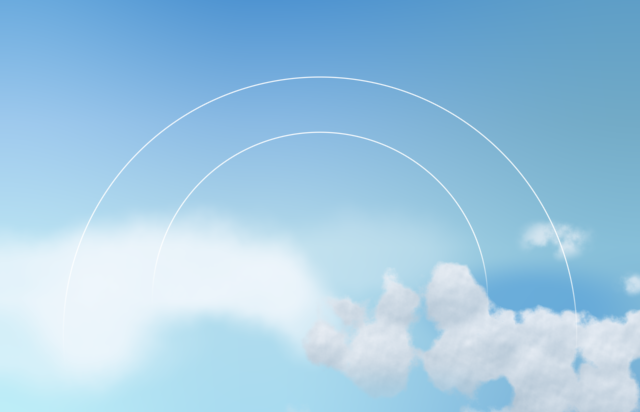
Give the GLSL for this background, as a Shadertoy shader.

```glsl
// Draws a soft blue sky with two thin arcs above a misty cloud and a cumulus bank.

// Arcs: centre heights and radii, in canvas heights
const float OUTER_Y = 0.190;
const float OUTER_RADIUS = 0.623;
const float INNER_Y = 0.272;
const float INNER_RADIUS = 0.407;
const float LINE_HALF_WIDTH = 0.0010;
const float LINE_OPACITY = 0.78;

// Clouds
const vec3 MIST_WHITE = vec3(0.95, 0.97, 0.99);
const vec3 CLOUD_LIGHT = vec3(0.94, 0.95, 0.97);
const vec3 CLOUD_SHADE = vec3(0.69, 0.76, 0.82);
const vec3 GAP_BLUE = vec3(0.37, 0.65, 0.85);
const float LUMP_BLEND = 65.0;
const float BILLOW_DEPTH = 0.085;

// Cumulus lumps: centre and radius
const int LUMP_COUNT = 15;
const vec3 LUMPS[LUMP_COUNT] = vec3[LUMP_COUNT](
    vec3(0.84, 0.25, 0.050), vec3(0.97, 0.26, 0.060), vec3(1.085, 0.27, 0.075),
    vec3(1.21, 0.17, 0.060), vec3(1.35, 0.18, 0.064), vec3(1.48, 0.14, 0.073),
    vec3(1.57, 0.18, 0.058), vec3(0.80, 0.17, 0.045), vec3(0.93, 0.13, 0.095),
    vec3(1.12, 0.13, 0.095), vec3(1.31, 0.08, 0.085), vec3(1.18, -0.03, 0.045),
    vec3(1.33, 0.00, 0.060), vec3(1.48, 0.03, 0.080), vec3(0.72, -0.02, 0.040));

float hash(vec2 p) {
    return fract(sin(dot(p, vec2(127.1, 311.7))) * 43758.5453);
}

float noise(vec2 p) {
    vec2 i = floor(p), f = fract(p);
    f = f * f * (3.0 - 2.0 * f);
    return mix(mix(hash(i), hash(i + vec2(1, 0)), f.x),
               mix(hash(i + vec2(0, 1)), hash(i + vec2(1, 1)), f.x), f.y);
}

float fbm(vec2 p) {
    float sum = 0.0, weight = 0.5;
    for (int i = 0; i < 5; i++) {
        sum += weight * noise(p);
        p = mat2(1.6, 1.2, -1.2, 1.6) * p + 7.3;
        weight *= 0.5;
    }
    return sum;
}

// Soft ellipse: 1 inside, fading across its rim
float puff(vec2 p, vec2 centre, vec2 radii) {
    return 1.0 - smoothstep(0.45, 1.25, length((p - centre) / radii));
}

// Vertical ramp through four colours
vec3 column(float y, vec3 top, vec3 upper, vec3 middle, vec3 low) {
    vec3 c = mix(low, middle, clamp(y / 0.4, 0.0, 1.0));
    c = mix(c, upper, clamp((y - 0.4) / 0.3, 0.0, 1.0));
    return mix(c, top, clamp((y - 0.7) / 0.3, 0.0, 1.0));
}

vec3 sky(float u, float y) {
    vec3 left = column(y, vec3(0.42, 0.67, 0.87), vec3(0.62, 0.79, 0.93),
                       vec3(0.73, 0.89, 0.95), vec3(0.74, 0.93, 0.97));
    vec3 centre = column(y, vec3(0.31, 0.58, 0.82), vec3(0.54, 0.73, 0.89),
                         vec3(0.71, 0.86, 0.92), vec3(0.66, 0.86, 0.94));
    vec3 right = column(y, vec3(0.37, 0.62, 0.78), vec3(0.45, 0.67, 0.78),
                        vec3(0.53, 0.75, 0.85), vec3(0.45, 0.68, 0.84));
    vec3 c = mix(left, centre, smoothstep(0.0, 0.4, u));
    return mix(c, right, smoothstep(0.4, 1.0, u));
}

// Broad misty cloud on the left and a thin veil beside it
float mist(vec2 p) {
    vec2 q = p + 0.10 * (vec2(fbm(p * 5.0), fbm(p * 5.0 + 19.0)) - 0.5);
    float clear = 1.0 - 0.95 * puff(q, vec2(0.43, 0.35), vec2(0.33, 0.14));
    clear *= 1.0 - 0.80 * puff(q, vec2(0.04, 0.32), vec2(0.34, 0.12));
    clear *= 1.0 - 0.85 * puff(q, vec2(0.22, 0.22), vec2(0.18, 0.13));
    clear *= 1.0 - 0.85 * puff(q, vec2(0.64, 0.30), vec2(0.16, 0.13));
    clear *= 1.0 - 0.60 * puff(q, vec2(0.75, 0.22), vec2(0.11, 0.11));
    clear *= 1.0 - 0.50 * puff(q, vec2(0.08, 0.16), vec2(0.36, 0.12));
    clear *= 1.0 - 0.25 * puff(q, vec2(0.90, 0.38), vec2(0.24, 0.11));
    return (1.0 - clear) * mix(0.85, 1.0, fbm(p * 9.0));
}

// Cumulus bank: x = signed distance, y = height within the local lump
vec2 cumulus(vec2 p) {
    float total = 0.0, height = 0.0;
    for (int i = 0; i < LUMP_COUNT; i++) {
        vec2 offset = p - LUMPS[i].xy;
        float weight = exp(-LUMP_BLEND * (length(offset) - LUMPS[i].z));
        total += weight;
        height += weight * offset.y / LUMPS[i].z;
    }
    return vec2(-log(total + 1e-12) / LUMP_BLEND, height / (total + 1e-12));
}

float arc(vec2 p, vec2 centre, float radius, float pixel) {
    float d = abs(length(p - centre) - radius);
    return 1.0 - smoothstep(LINE_HALF_WIDTH - 0.5 * pixel, LINE_HALF_WIDTH + pixel, d);
}

void mainImage(out vec4 fragColor, in vec2 fragCoord) {
    vec2 p = fragCoord / iResolution.y;
    float aspect = iResolution.x / iResolution.y;
    float pixel = 1.0 / iResolution.y;

    // Sky, blue gap and mist
    vec3 color = sky(p.x / aspect, p.y);
    color = mix(color, GAP_BLUE, 0.75 * puff(p, vec2(1.29, 0.25), vec2(0.26, 0.11)));
    color = mix(color, MIST_WHITE, mist(p));

    // Faint wisps on the right
    float wisp = puff(p, vec2(1.35, 0.42), vec2(0.09, 0.05))
               + puff(p, vec2(1.53, 0.31), vec2(0.04, 0.03));
    color = mix(color, CLOUD_LIGHT, 0.7 * wisp * smoothstep(0.4, 0.75, fbm(p * 16.0)));

    // Cumulus with lit crowns and a base melting into haze
    float billow = fbm(p * 17.0);
    float relief = billow - fbm((p + vec2(-0.006, 0.012)) * 17.0);
    vec2 bank = cumulus(p);
    float cover = 1.0 - smoothstep(-0.012, 0.010, bank.x + (billow - 0.48) * BILLOW_DEPTH);
    float light = 0.52 + 0.36 * bank.y + 0.9 * relief + 0.5 * (fbm(p * 7.0) - 0.5);
    float base = (1.0 - smoothstep(0.02, 0.13, p.y)) * (1.0 - smoothstep(1.0, 1.25, p.x));
    vec3 cloud = mix(CLOUD_SHADE, CLOUD_LIGHT, clamp(light, 0.0, 1.0));
    color = mix(color, cloud, cover * (0.95 - 0.6 * base));

    // Arcs fading out towards their feet
    float outer = arc(p, vec2(0.5 * aspect, OUTER_Y), OUTER_RADIUS, pixel);
    float inner = arc(p, vec2(0.5 * aspect, INNER_Y), INNER_RADIUS, pixel);
    float lines = max(outer * smoothstep(0.08, 0.40, p.y), inner * smoothstep(0.24, 0.42, p.y));
    color = mix(color, vec3(1.0), LINE_OPACITY * lines);

    fragColor = vec4(color, 1.0);
}
```
